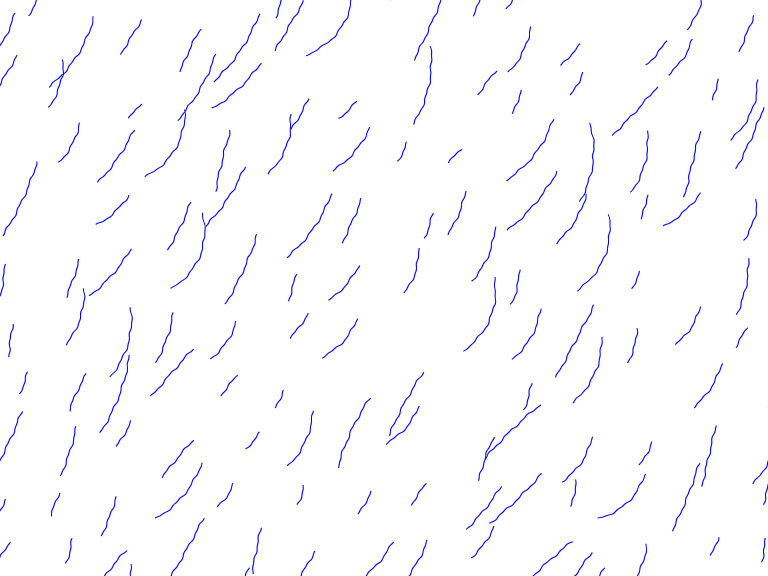
Reproduce this pattern procedurally as a WebGL 1 fragment shader.

```glsl
precision highp float;
// Sparse field of thin, slightly bent blue strokes leaning right on white.

uniform vec2 u_resolution;

float hash(vec2 p) {
  vec3 q = fract(vec3(p.xyx) * vec3(0.1031, 0.1030, 0.0973));
  q += dot(q, q.yzx + 33.33);
  return fract((q.x + q.y) * q.z);
}

// Random value number k of a cell
float cellRandom(vec2 cell, float k) {
  return hash(cell + 40.0 + k * vec2(17.3, 31.7));
}

// Distance to the stroke of one cell, in cell units
float strokeDistance(vec2 p, vec2 cell) {
  vec2 jitter = vec2(cellRandom(cell, 1.0), cellRandom(cell, 2.0)) - 0.5;
  vec2 offset = p - cell - 0.5 - 0.62 * jitter;

  float spread = cellRandom(cell, 3.0) + cellRandom(cell, 4.0) - 1.0;
  float angle = 1.09 + 0.42 * spread;
  vec2 along = vec2(cos(angle), sin(angle));
  float u = dot(offset, along);
  float v = dot(offset, vec2(-along.y, along.x));

  // The upper end is usually steeper; a small wobble roughens the line
  float halfLength = mix(0.15, 0.72, cellRandom(cell, 5.0));
  float bend = mix(-0.15, 0.5, cellRandom(cell, 6.0));
  float phase = 6.283 * cellRandom(cell, 7.0);
  float t = clamp(u, -halfLength, halfLength);
  float curve = bend * (t * t - halfLength * halfLength / 3.0)
              + 0.012 * sin(14.0 * t + phase)
              + 0.006 * sin(33.0 * t + 2.7 * phase);
  return length(vec2(u - t, v - curve));
}

void main() {
  float pixel = 1.0 / u_resolution.y;
  float cellSize = 0.1;
  vec2 p = gl_FragCoord.xy * pixel / cellSize + vec2(0.35, 0.2);
  vec2 home = floor(p);

  // Nearest stroke among the neighbouring cells, a few of which are empty
  float nearest = 10.0;
  for (int y = -1; y <= 1; y++) {
    for (int x = -1; x <= 1; x++) {
      vec2 cell = home + vec2(float(x), float(y));
      if (cellRandom(cell, 8.0) > 0.06) {
        nearest = min(nearest, strokeDistance(p, cell));
      }
    }
  }

  // Hairline coverage fades when the line is thinner than a pixel
  float lineWidth = 0.0017;
  float reach = 0.5 * lineWidth + 0.6 * pixel;
  float edge = clamp((reach - nearest * cellSize) / pixel, 0.0, 1.0);
  float ink = edge * min(1.0, lineWidth / pixel);

  vec3 paper = vec3(1.0);
  vec3 blue = vec3(0.0, 0.02, 1.0);
  gl_FragColor = vec4(mix(paper, blue, ink), 1.0);
}
```
